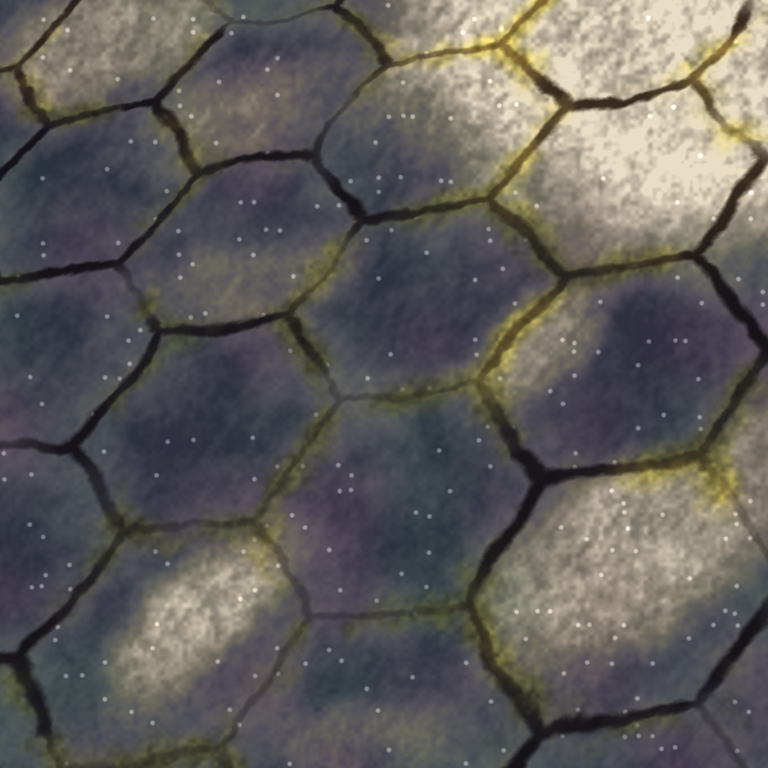
This texture is drawn by a Shadertoy shader. Its source:

```glsl
float hash(vec2 p) {
    vec3 q = fract(p.xyx * 0.1031);
    q += dot(q, q.yzx + 33.33);
    return fract((q.x + q.y) * q.z);
}

float noise(vec2 p) {
    vec2 i = floor(p), f = fract(p);
    f = f * f * (3.0 - 2.0 * f);
    return mix(mix(hash(i), hash(i + vec2(1, 0)), f.x),
               mix(hash(i + vec2(0, 1)), hash(i + vec2(1, 1)), f.x), f.y);
}

float fbm(vec2 p) {
    float sum = 0.0, amp = 0.5;
    for (int k = 0; k < 4; k++) {
        sum += amp * noise(p);
        p = mat2(1.6, 1.2, -1.2, 1.6) * p + 17.3;
        amp *= 0.5;
    }
    return sum / 0.9375;
}

// Soft slanted ellipse, 1 inside and 0 outside
float pool(vec2 p, vec2 centre, vec2 radius, float slant) {
    vec2 d = p - centre;
    d.y -= slant * d.x;
    return 1.0 - smoothstep(0.45, 1.25, length(d / radius));
}

// Perspective: canvas position to a regular hexagon lattice of spacing 1
vec2 pavingPlane(vec2 uv) {
    vec2 d = uv - vec2(0.547, 0.609);
    mat2 axes = mat2(vec2(0.25, -0.081) + 0.065 * d,
                     vec2(-0.026, -0.24) + 0.081 * d);
    vec2 cell = inverse(axes) * d;
    return vec2(cell.x + 0.5 * cell.y, 0.8660254 * cell.y);
}

// Offset from the nearest hexagon centre
vec2 hexOffset(vec2 p) {
    vec2 s = vec2(1.0, 1.7320508);
    vec2 a = mod(p, s) - 0.5 * s, b = mod(p - 0.5 * s, s) - 0.5 * s;
    return dot(a, a) < dot(b, b) ? a : b;
}

// Dappled sunlight falling through leaves
float sunlight(vec2 uv) {
    vec2 p = uv + 0.07 * (vec2(fbm(uv * 9.0), fbm(uv * 9.0 + 40.0)) - 0.5);
    float sun = pool(p, vec2(0.85, 0.91), vec2(0.44, 0.25), -0.2);
    sun *= 1.0 - 0.75 * pool(p, vec2(0.42, 0.95), vec2(0.10, 0.12), 0.5);
    sun = max(sun, 0.65 * pool(p, vec2(0.15, 0.95), vec2(0.17, 0.09), 0.3));
    sun = max(sun, 0.35 * pool(p, vec2(0.32, 0.86), vec2(0.15, 0.08), 0.4));
    sun = max(sun, 0.68 * pool(p, vec2(0.26, 0.19), vec2(0.14, 0.10), 0.7));
    sun = max(sun, 0.70 * pool(p, vec2(0.82, 0.27), vec2(0.20, 0.13), 0.4));
    sun = max(sun, 0.52 * pool(p, vec2(0.70, 0.55), vec2(0.10, 0.08), 0.6));
    sun = max(sun, 0.30 * pool(p, vec2(0.33, 0.64), vec2(0.16, 0.06), 0.2));
    sun = max(sun, 0.50 * pool(p, vec2(0.99, 0.40), vec2(0.08, 0.07), 0.4));
    return max(sun, 0.28 * pool(p, vec2(0.48, 0.03), vec2(0.14, 0.07), 0.2));
}

// Stone colour from deep shade to full sun
vec3 stoneRamp(float t) {
    t = clamp(t, 0.0, 1.05) * 4.0;
    vec3 c = mix(vec3(0.18, 0.19, 0.23), vec3(0.32, 0.31, 0.33), min(t, 1.0));
    c = mix(c, vec3(0.44, 0.42, 0.36), clamp(t - 1.0, 0.0, 1.0));
    c = mix(c, vec3(0.63, 0.59, 0.52), clamp(t - 2.0, 0.0, 1.0));
    return mix(c, vec3(0.87, 0.82, 0.73), max(t - 3.0, 0.0));
}

void mainImage(out vec4 fragColor, in vec2 fragCoord) {
    vec2 uv = fragCoord / iResolution.xy;
    float sun = sunlight(uv);

    // Hexagonal stones with uneven outlines
    vec2 p = pavingPlane(uv);
    p += 0.07 * (vec2(noise(p * 4.0), noise(p * 4.0 + 31.0)) - 0.5);
    p += 0.035 * (vec2(fbm(p * 17.0), fbm(p * 17.0 + 63.0)) - 0.5);
    vec2 q = hexOffset(p);
    vec2 id = round((p - q) * vec2(2.0, 1.1547005)) + 50.0;
    float edge = 0.5 - max(abs(q.x), dot(abs(q), vec2(0.5, 0.8660254)));

    // Weathered surface: pale rims, blotches and slanted grain
    float rim = 1.0 - smoothstep(0.0, 0.24, edge);
    vec2 slanted = mat2(0.8, 0.6, -0.6, 0.8) * uv;
    float grain = noise(slanted * vec2(105.0, 65.0)) + 0.7 * noise(uv * 170.0) - 0.85;
    float blotch = fbm(uv * 14.0 + 5.0) - 0.5;
    float tone = 0.11 + 0.86 * sun + 0.15 * rim * (1.0 - sun) + 0.35 * blotch
               + 0.07 * (hash(id) - 0.5) + grain * (0.09 + 0.22 * sun);
    vec3 col = stoneRamp(tone);
    vec3 tint = mix(vec3(0.02, -0.01, 0.03), vec3(-0.03, 0.02, 0.01), noise(uv * 9.0 + 70.0));
    col += tint * (1.0 - sun);

    // Sparse pale chips
    vec2 g = uv * 62.0, chip = floor(g);
    vec2 jitter = 0.3 + 0.4 * vec2(hash(chip + 11.0), hash(chip + 57.0));
    float dotMask = 1.0 - smoothstep(0.08, 0.28, length(fract(g) - jitter));
    col += 0.28 * dotMask * step(0.93, hash(chip + 91.0));

    // Moss gathered along parts of the joints
    float damp = fbm(p * 2.6 + 23.0) + 0.16 * exp(-pow((uv.x - 0.67) / 0.12, 2.0));
    float patchy = smoothstep(0.42, 0.68, damp);
    float spread = 1.0 - smoothstep(0.0, 0.13, edge + 0.12 * (fbm(uv * 35.0) - 0.5));
    vec3 moss = mix(vec3(0.29, 0.30, 0.17), vec3(0.76, 0.69, 0.30), smoothstep(0.0, 0.8, sun));
    col = mix(col, moss * (1.0 + 0.5 * grain), 0.8 * patchy * spread);

    // Dark joints, thinning out or filled with soil in places
    float open = smoothstep(0.22, 0.5, noise(p * 2.3 + 8.0)) * (1.0 - 0.45 * patchy);
    float width = 0.012 + 0.018 * open * (0.6 + 0.8 * noise(p * 9.0));
    float joint = 1.0 - smoothstep(0.4 * width, width + 0.014, edge);
    vec3 soil = mix(vec3(0.07, 0.06, 0.08), vec3(0.36, 0.25, 0.10), sun * (0.4 + 0.6 * patchy));
    col = mix(col, soil, joint * mix(0.3, 0.95, open));

    fragColor = vec4(clamp(col, 0.0, 1.0), 1.0);
}
```
